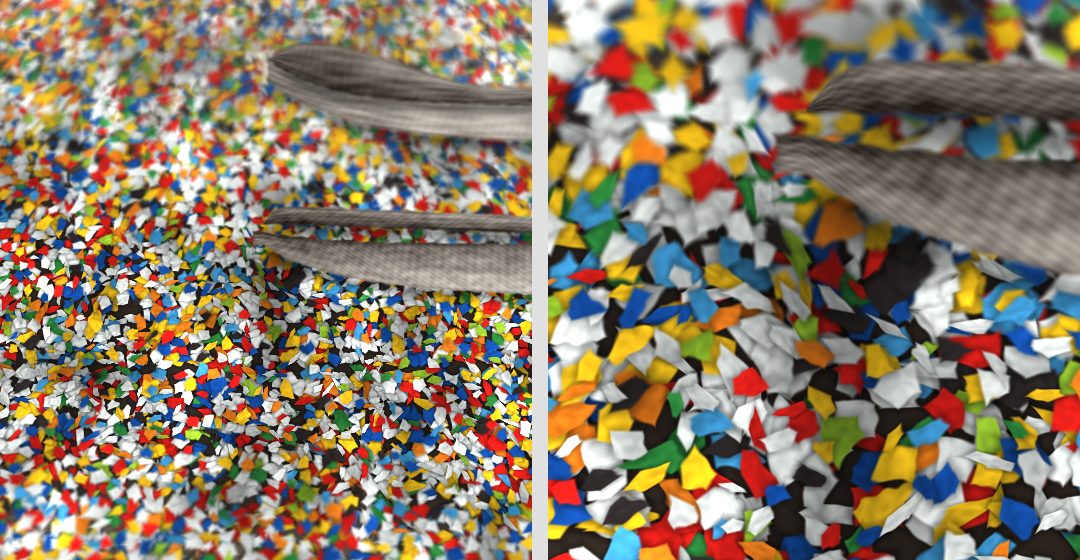
Left: the whole. Right: its middle third, enlarged.
Give the GLSL for this texture, as a WebGL 1 fragment shader.

```glsl
precision highp float;
// Heap of shredded plastic chips in shallow focus, with two folded woven straps.
uniform vec2 u_resolution;

vec3 hash(vec3 p) {
  p = fract((p + 100.0) * vec3(0.1031, 0.1030, 0.0973));
  p += dot(p, p.yxz + 33.33);
  return fract((p.xxy + p.yxx) * p.zyx);
}

vec2 gradient(vec2 cell) {
  float a = 6.2832 * hash(vec3(cell, 9.0)).x;
  return vec2(cos(a), sin(a));
}

float gradientNoise(vec2 p) {
  vec2 i = floor(p), f = fract(p), u = f * f * (3.0 - 2.0 * f);
  vec2 e = vec2(1.0, 0.0);
  float low = mix(dot(gradient(i), f), dot(gradient(i + e), f - e), u.x);
  float high = mix(dot(gradient(i + e.yx), f - e.yx), dot(gradient(i + 1.0), f - 1.0), u.x);
  return mix(low, high, u.y);
}

vec3 chipColor(float pick) {
  if (pick < 0.40) return vec3(0.89, 0.91, 0.90);
  if (pick < 0.54) return vec3(0.85, 0.12, 0.10);
  if (pick < 0.68) return vec3(0.97, 0.77, 0.12);
  if (pick < 0.73) return vec3(0.94, 0.50, 0.12);
  if (pick < 0.82) return vec3(0.08, 0.30, 0.64);
  if (pick < 0.87) return vec3(0.24, 0.58, 0.80);
  if (pick < 0.91) return vec3(0.18, 0.54, 0.24);
  if (pick < 0.95) return vec3(0.56, 0.73, 0.18);
  return vec3(0.17, 0.15, 0.15);
}

// Distance to an irregular five-sided shard.
float shard(vec2 v, float radius, vec3 seed) {
  float d = -1.0;
  for (int k = 0; k < 5; k++) {
    vec3 h = hash(seed + float(k) * 7.0);
    float a = 1.2566 * float(k) + 0.9 * (h.x - 0.5);
    d = max(d, dot(v, vec2(cos(a), sin(a))) - radius * (0.42 + 0.58 * h.y));
  }
  return d;
}

// One scattered layer; soft is the edge half-width in cells.
vec3 chipLayer(vec3 col, vec2 q, float layer, float soft) {
  vec2 home = floor(q);
  float crisp = 1.0 - smoothstep(0.04, 0.26, soft);
  for (int j = -1; j <= 1; j++) {
    for (int i = -1; i <= 1; i++) {
      vec2 cell = home + vec2(float(i), float(j));
      vec3 h = hash(vec3(cell, layer * 13.0));
      vec3 g = hash(vec3(cell, layer * 13.0 + 5.0));
      if (g.z > 0.8) continue;
      vec2 v = q - cell - 0.5 - 0.7 * (h.xy - 0.5);
      float a = 3.0 * (h.z - 0.5) * (0.4 + h.x);
      v = mat2(cos(a), -sin(a), sin(a), cos(a)) * v;
      v.y *= 1.0 + (0.5 + 1.3 * crisp) * g.y * g.y;
      v += 0.1 * crisp * gradientNoise(v * 3.0 + cell * 5.3);
      float d = shard(v, 0.40 + 0.26 * h.y, vec3(cell, layer * 13.0 + 8.0));
      col *= 1.0 - (0.06 + 0.24 * crisp) * (1.0 - smoothstep(-0.05, 0.2 + soft, d));
      float light = 0.84 + 0.26 * h.z + 0.35 * dot(v, g.xy - 0.5);
      light += 0.2 * crisp * gradientNoise(v * 4.0 + cell * 3.7);
      vec3 chip = chipColor(g.x) * light;
      col = mix(col, chip, 1.0 - smoothstep(-soft, soft, d));
    }
  }
  return col;
}

// Woven band between two edge heights, with tone running from bottom to top.
vec3 strap(vec3 col, vec2 p, float bottom, float top, float start, vec2 tone, float soft) {
  float d = max(max(p.y - top, bottom - p.y), start - p.x);
  float v = clamp((p.y - bottom) / max(top - bottom, 0.005), 0.0, 1.0);
  float sharp = 1.0 - smoothstep(0.002, 0.007, soft);
  float below = smoothstep(0.01, -0.01, p.y - bottom) * smoothstep(start, start + 0.05, p.x);
  col *= 1.0 - 0.5 * below * (1.0 - smoothstep(0.0, 0.035, d));
  float weave = sin(420.0 * (p.x + 0.9 * (p.y - bottom))) * sin(v * 34.0);
  float streak = gradientNoise(vec2(p.x * 14.0, v * 6.0 + top * 40.0));
  float fray = gradientNoise(p * vec2(60.0, 110.0));
  float t = mix(tone.x, tone.y, v) * mix(0.68, 1.12, smoothstep(0.45, 0.85, p.x));
  t += 0.3 * streak + (0.07 * weave + 0.2 * fray) * (0.25 + 0.75 * sharp);
  t *= 0.72 + 0.28 * smoothstep(0.0, 0.008, -d);
  vec3 cloth = mix(vec3(0.13, 0.10, 0.08), vec3(0.84, 0.81, 0.77), clamp(t, 0.0, 1.0));
  return mix(col, cloth, 1.0 - smoothstep(-soft, soft, d + 0.003 * fray));
}

void main() {
  vec2 p = gl_FragCoord.xy / u_resolution.y;

  // Focus lies in a band below the middle; both sides blur away.
  float depth = p.y - 0.37 + 0.12 * (p.x - 0.47);
  float blur = 0.0013 + 0.0078 * smoothstep(0.04, 0.5, depth);
  blur += 0.006 * smoothstep(0.1, 0.4, -depth);
  blur = max(blur, 0.7 / u_resolution.y);

  // Chips shrink with distance.
  float size = 1.25 - 0.45 * p.y;
  vec2 ground = vec2((p.x - 0.47) / size, -log(size) / 0.45);
  ground += 0.012 * gradientNoise(p * 9.0);
  vec3 col = mix(vec3(0.17, 0.14, 0.12), vec3(0.40, 0.35, 0.31), smoothstep(0.002, 0.008, blur));
  for (int n = 0; n < 6; n++) {
    float layer = float(n), cells = 25.0 + 3.5 * layer;
    vec2 q = ground * cells + layer * vec2(3.37, 5.71);
    col = chipLayer(col, q, layer + 1.0, blur * cells / size);
  }

  // Hollows and heaps, and haze far away.
  col *= 1.0 + 0.45 * gradientNoise(p * 5.0 + 4.0) + 0.4 * gradientNoise(p * 13.0);
  col = mix(col, vec3(0.78, 0.75, 0.72), 0.2 * smoothstep(0.65, 1.0, p.y + 0.15 * (p.x - 0.5)));

  // Far strap: pale lower fold under a dark upper fold.
  float t = clamp((p.x - 0.47) / 0.48, 0.0, 1.0);
  float seam = 0.816 + 0.09 * exp(-4.5 * t);
  float crest = 0.93 - 0.085 * smoothstep(0.1, 0.9, t) - 0.05 * exp(-14.0 * t);
  col = strap(col, p, 0.743 + 0.118 * exp(-3.2 * t), seam, 0.478, vec2(0.72, 0.88), 0.006);
  col = strap(col, p, seam - 0.004, crest, 0.482, vec2(0.16, 0.66), 0.006);

  // Near strap: two folds with a gap of chips between them.
  float hem = 0.488 - 0.015 * t + 0.075 * exp(-4.0 * t);
  float rim = 0.564 + 0.022 * exp(-4.0 * t);
  col = strap(col, p, hem, rim, 0.452, vec2(0.88, 0.38), 0.0025);
  float lip = 0.634 - 0.02 * t - 0.035 * exp(-30.0 * t);
  col = strap(col, p, 0.600 - 0.017 * t, lip, 0.468, vec2(0.14, 0.74), 0.0035);

  gl_FragColor = vec4(clamp(col, 0.0, 1.0), 1.0);
}
```
